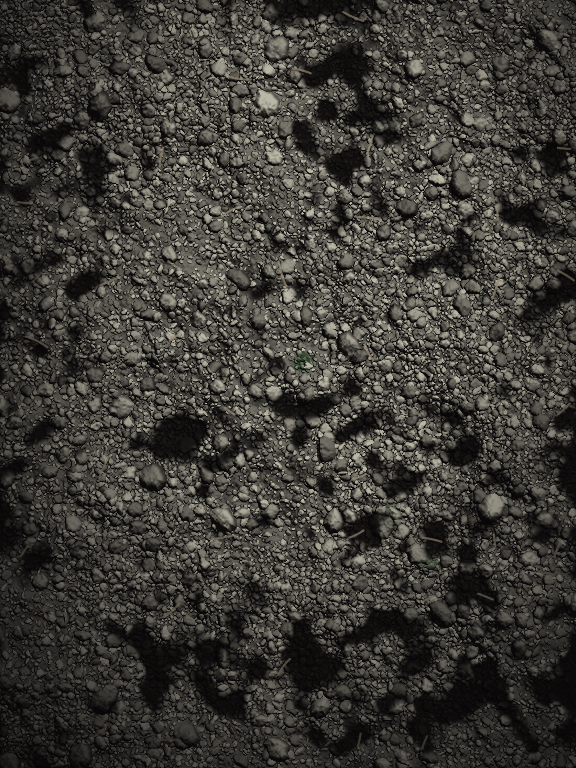
A Shadertoy shader for this texture:

```glsl
// Dry, crumbly soil: broken clods and fine grains under low side light, with straw and tiny sprouts.

const vec3  DEEP_SHADOW  = vec3(0.028, 0.023, 0.024);
const vec3  LIT_SOIL     = vec3(0.590, 0.580, 0.525);
const vec3  STRAW_COLOR  = vec3(0.560, 0.510, 0.430);
const vec3  SPROUT_COLOR = vec3(0.060, 0.150, 0.070);
const vec3  LIGHT_DIR    = vec3(0.36, 0.52, 0.74);
const float EXPOSURE     = 0.89;
const int   CLOD_LAYERS  = 5;
const float LARGEST_CELL = 0.037;  // canvas heights
const float LAYER_SHRINK = 0.62;
const float CLOD_RELIEF  = 0.72;
const float CLOD_TILT    = 0.45;
const float EDGE_SHADE   = 0.42;   // brightness in the gaps around clods
const float STRAW_CELL   = 0.085;
const float STRAW_SHARE  = 0.4;
const vec2  BRIGHT_SPOT  = vec2(0.41, 0.62);

vec3 hash3(vec2 p) {
    vec3 h = fract(p.xyx * vec3(0.1031, 0.1030, 0.0973));
    h += dot(h, h.yxz + 33.33);
    return fract((h.xxy + h.yzz) * h.zyx);
}

float noise(vec2 p) {
    vec2 i = floor(p), f = fract(p);
    f = f * f * (3.0 - 2.0 * f);
    return mix(mix(hash3(i).x, hash3(i + vec2(1, 0)).x, f.x),
               mix(hash3(i + vec2(0, 1)).x, hash3(i + vec2(1, 1)).x, f.x), f.y);
}

mat2 rotation(float angle) {
    float c = cos(angle), s = sin(angle);
    return mat2(c, s, -s, c);
}

// Height (x) and brightness (y) of the ground, clods stacked by size
vec2 soil(vec2 p, int layers) {
    vec2 turned = rotation(0.6) * p;
    float ground = 0.032 * noise(p * 9.0) + 0.014 * noise(turned * 30.0) + 0.006 * noise(p * 72.0);
    float rough = 0.0019 * noise(turned * 210.0) + 0.0009 * noise(p * 390.0);
    float dust = smoothstep(0.45, 0.8, noise(p * 6.0 + 40.0));
    p += 0.004 * (vec2(noise(turned * 110.0), noise(turned * 110.0 + 57.0)) - 0.5);
    vec2 top = vec2(0.0, 0.75);
    float size = LARGEST_CELL;
    for (int layer = 0; layer < layers; layer++) {
        float share = min(0.13 + 0.24 * float(layer), 0.92) * (1.0 - 0.4 * dust);
        vec2 g = p / size, cell = floor(g);
        for (int k = 0; k < 9; k++) {
            vec2 id = cell + vec2(k % 3 - 1, k / 3 - 1);
            vec3 place = hash3(id + 37.0 * float(layer));
            if (place.z > share) continue;
            vec3 form = hash3(id + 91.0 + 53.0 * float(layer));
            vec2 q = rotation(6.283 * form.x) * (g - id - 0.2 - 0.6 * place.xy);
            q.y *= 1.0 + 0.5 * form.y;
            vec2 a = abs(q);
            float facet = max(max(a.x, a.y), 0.74 * (a.x + a.y));
            float radius = 0.30 + 0.28 * form.z;
            float d = mix(length(q), facet, 0.8) / radius;
            float lean = CLOD_TILT * dot(q, place.yx - 0.5) / radius;
            float sunk = 0.25 * fract(form.y * 9.0 + place.y);
            float h = CLOD_RELIEF * size * radius * (1.0 - d * d * d + 2.0 * lean - sunk);
            if (d < 1.2 && h > top.x) {
                float edge = mix(EDGE_SHADE, 1.0, smoothstep(-0.05, 0.28, 1.0 - d));
                top = vec2(h, edge * (0.70 + 0.64 * fract(form.z * 7.0 + place.x)));
            }
        }
        size *= LAYER_SHRINK;
    }
    return vec2(ground + rough + top.x, top.y);
}

// Soft shadow cast by the larger clods toward the light
float castShadow(vec2 p, float height) {
    vec2 dir = normalize(LIGHT_DIR.xy);
    float over = 0.0, reach = 0.004;
    for (int i = 0; i < 3; i++) {
        float blocker = soil(p + dir * reach, CLOD_LAYERS - 1).x;
        over = max(over, blocker - height - 0.85 * reach);
        reach *= 2.1;
    }
    return mix(1.0, 0.12, smoothstep(0.0, 0.005, over));
}

// Coverage of thin, scattered straw pieces
float straw(vec2 p, float pixel) {
    vec2 id = floor(p / STRAW_CELL);
    vec3 r = hash3(id + 211.0), s = hash3(id + 307.0);
    vec2 q = rotation(3.1416 * s.x) * (p - (id + 0.3 + 0.4 * r.xy) * STRAW_CELL);
    q.y += 14.0 * (s.y - 0.5) * q.x * q.x;
    float halfLength = 0.007 + 0.009 * s.z;
    float d = length(vec2(max(abs(q.x) - halfLength, 0.0), q.y));
    return step(r.z, STRAW_SHARE) * (1.0 - smoothstep(0.0006, 0.0009 + pixel, d));
}

// Ragged leaves around a stem point
float sprout(vec2 p, vec2 stem, float radius) {
    float fade = 1.0 - smoothstep(0.2, 1.0, length(p - stem) / radius);
    return fade * smoothstep(0.4, 0.65, noise(rotation(0.6) * p * vec2(190.0, 330.0)));
}

void mainImage(out vec4 fragColor, in vec2 fragCoord) {
    vec2 p = fragCoord / iResolution.y;
    float pixel = 1.0 / iResolution.y;

    // Relief lighting
    vec2 e = vec2(0.0013, 0.0), here = soil(p, CLOD_LAYERS);
    vec2 slope = vec2(soil(p + e.xy, CLOD_LAYERS).x, soil(p + e.yx, CLOD_LAYERS).x) - here.x;
    vec3 normal = normalize(vec3(-slope / e.x, 1.0));
    float diffuse = max(dot(normal, normalize(LIGHT_DIR)), 0.0);
    float light = 0.03 + diffuse * castShadow(p, here.x);

    // Dark hollows, pierced by the grains that stand out of them
    vec2 turned = rotation(-0.5) * p;
    float pit = 0.4 * noise(turned * vec2(12.0, 14.0) + 17.0) + 0.6 * noise(turned * 42.0 + 5.0);
    pit += 14.0 * (here.x - 0.032) + 0.1 * (p.y - 0.5);
    float hollow = mix(0.12, 1.0, smoothstep(0.15, 0.38, pit));

    // Falloff toward the borders
    float rim = length((p - BRIGHT_SPOT) * vec2(1.15, 0.85));
    float falloff = mix(1.15, 0.25, smoothstep(0.12, 0.75, rim));
    float tone = EXPOSURE * here.y * light * hollow * falloff;
    vec3 color = mix(DEEP_SHADOW, LIT_SOIL, min(tone, 1.25));

    // Plant matter
    color = mix(color, STRAW_COLOR * falloff, 0.7 * straw(p, pixel));
    float leaves = sprout(p, vec2(0.397, 0.529), 0.021);
    leaves += 0.5 * sprout(p, vec2(0.56, 0.27), 0.02) + 0.4 * sprout(p, vec2(0.51, 0.33), 0.02);
    color = mix(color, SPROUT_COLOR * (0.4 + light), 0.8 * leaves);

    fragColor = vec4(color, 1.0);
}
```
